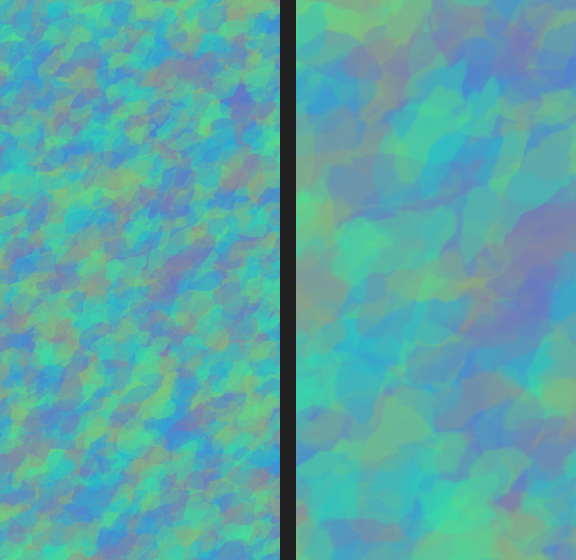
Left: the whole. Right: its middle third, enlarged.
This texture is drawn by a Shadertoy shader. Its source:

```glsl
// Overlapping translucent paint dabs in blue, teal, green and grey, brushed diagonally.

#define LAYERS 16        // coats of dabs
#define OPACITY 0.37     // opacity of one dab
#define SLANT 0.65       // brush direction in radians
#define CELLS_MIN 7.0    // dabs per canvas width, coarsest coat
#define CELLS_MAX 18.0   // dabs per canvas width, finest coat
#define STRETCH_MAX 2.0  // longest dab relative to its width
#define RAGGED 0.60      // roughness of the dab outlines
#define EDGE 0.0035      // edge softness in canvas widths
#define HUE_SPREAD 0.80  // hue variety between neighbouring dabs
#define MEAN_COLOR vec3(0.352, 0.672, 0.670)
#define COLOR_RANGE vec3(0.22, 0.21, 0.19)
#define HUE_PEAKS vec3(0.70, 0.40, 0.08)

const float TAU = 6.2831853;

vec3 hash3(vec3 p) {
    p = fract(p * vec3(0.1031, 0.1030, 0.0973));
    p += dot(p, p.yxz + 33.33);
    return fract((p.xxy + p.yxx) * p.zyx);
}

mat2 rotation(float a) {
    float c = cos(a), s = sin(a);
    return mat2(c, -s, s, c);
}

// Colour wheel: blue, cyan, turquoise, green, tan, mauve.
vec3 paint(float hue) {
    return MEAN_COLOR + COLOR_RANGE * cos(TAU * (hue - HUE_PEAKS));
}

// Slow hue drift, drawn out along the brush direction.
float regionHue(vec2 p) {
    return 0.45 * sin(13.0 * p.y + 2.0 * sin(5.0 * p.x))
         + 0.45 * sin(8.0 * p.x + 2.0 * sin(9.0 * p.y + 1.0));
}

// Layered sines that fray the outlines.
vec2 fray(vec2 p, float amount, float seed) {
    float freq = 30.0;
    for (int i = 0; i < 5; i++) {
        p += amount / freq * sin(freq * p.yx + seed * vec2(1.7, 2.9));
        p = rotation(1.1) * p;
        freq *= 1.9;
    }
    return rotation(-5.5) * p;
}

// One coat of dabs: colour in rgb, coverage in a.
vec4 dabs(vec2 p, float layer) {
    vec3 style = hash3(vec3(layer, 7.0, 19.0));
    float cells = mix(CELLS_MIN, CELLS_MAX, style.x);
    vec2 stretch = vec2(mix(1.0, STRETCH_MAX, style.y), 1.0);
    vec2 q = fray(p, RAGGED * mix(0.2, 1.0, style.z), layer) * cells / stretch;
    vec2 home = floor(q);
    vec4 sum = vec4(MEAN_COLOR, 1.0) * 1e-20;
    float nearest = 9.0;

    for (int y = -1; y <= 1; y++) {
        for (int x = -1; x <= 1; x++) {
            vec2 cell = home + vec2(x, y);
            vec3 rnd = hash3(vec3(cell + 100.0, layer * 13.0 + 1.0));
            vec3 look = hash3(vec3(cell + 300.0, layer * 17.0 + 5.0));
            vec2 center = cell + 0.5 + 0.8 * (rnd.xy - 0.5);
            float gap = length(q - center) - mix(0.28, 0.64, rnd.z);
            float hue = regionHue(center * stretch / cells)
                      + HUE_SPREAD * (look.x - 0.5);
            float weight = exp(-40.0 * gap);
            sum += weight * vec4(paint(hue), 1.0);
            nearest = min(nearest, gap);
        }
    }
    float soft = EDGE * cells;
    return vec4(sum.rgb / sum.a, 1.0 - smoothstep(-soft, soft, nearest));
}

void mainImage(out vec4 fragColor, in vec2 fragCoord) {
    vec2 p = rotation(SLANT) * fragCoord / iResolution.x;
    // Align x with the brush direction, then lay the coats over each other.
    vec3 color = MEAN_COLOR;
    for (int i = 0; i < LAYERS; i++) {
        vec4 coat = dabs(p, float(i) + 1.0);
        color = mix(color, coat.rgb, OPACITY * coat.a);
    }
    fragColor = vec4(clamp(color, 0.0, 1.0), 1.0);
}
```
